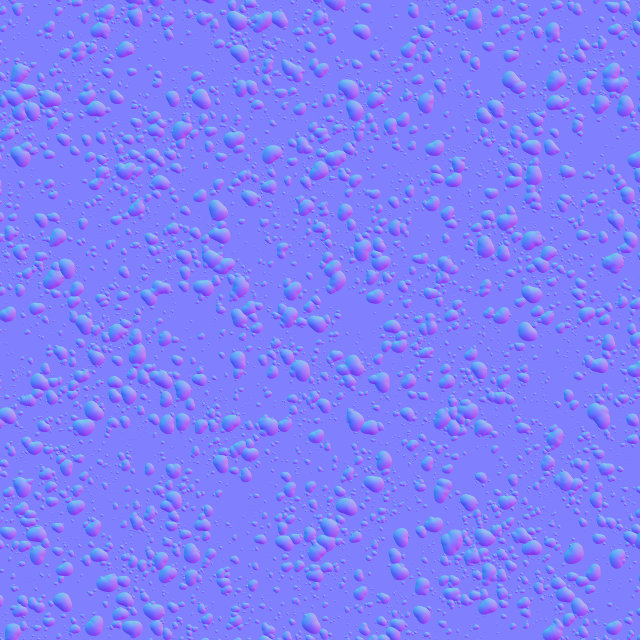
This texture map is drawn by a WebGL 2 fragment shader. Its source:

```glsl
#version 300 es
precision highp float;
precision highp int;
// Tangent-space normal map of water droplets scattered over a flat surface.
// Layers of jittered cells hold irregular domes; they melt into one height
// field, whose slope by central differences becomes the normal colour.

#define LAYERS 5           // droplet sizes, from large to specks
#define COARSE_CELLS 26.0  // cells across the canvas in the first layer
#define LAYER_RATIO 1.75   // cell count growth per layer
#define COVERAGE 0.60      // share of occupied cells in the first layer
#define THINNING 0.57      // occupancy falloff per layer
#define MIN_RADIUS 0.21    // droplet radius in cells
#define MAX_RADIUS 0.40
#define DOME_HEIGHT 0.31   // dome height relative to its radius
#define WOBBLE 0.15        // outline irregularity
#define CLUMPING 0.35      // strength of the density variation
#define SOFTNESS 0.0008    // slope sampling distance, in canvas units

uniform vec2 u_resolution;
out vec4 fragColor;

// Integer hash: four random values in 0..1 for a cell of a layer
vec4 hashCell(ivec2 cell, int seed) {
    uvec4 v = uvec4(uint(cell.x + 4096), uint(cell.y + 4096), uint(seed), 17u);
    v = v * 1664525u + 1013904223u;
    v += v.yzxy * v.wxyz;
    v ^= v >> 16u;
    v += v.yzxy * v.wxyz;
    v ^= v >> 16u;
    return vec4(v >> 8u) / 16777216.0;
}

// Slow layered sines that gather the droplets into loose groups
float density(vec2 p) {
    float waves = sin(p.x * 23.0 + 3.0 * sin(p.y * 11.0))
                + sin(p.y * 29.0 + 3.0 * sin(p.x * 13.0 + 1.0));
    return 1.0 + CLUMPING * waves;
}

// Dome over a wobbly outline, zero outside; offset and radius in cells
float dropletHeight(vec2 offset, float radius, vec2 phase) {
    float angle = atan(offset.y, offset.x + 1e-6);
    float outline = 1.0 + WOBBLE * sin(2.0 * angle + phase.x)
                  + 0.5 * WOBBLE * sin(3.0 * angle + phase.y);
    float d = length(offset) / (radius * outline);
    return DOME_HEIGHT * radius * max(0.0, 1.0 - d * d);
}

// Sum of cubed dome heights for one layer, in cells
float layerCubes(vec2 p, float cells, float occupancy, int layer) {
    vec2 grid = p * cells;
    ivec2 home = ivec2(floor(grid));
    float cubes = 0.0;
    for (int y = -1; y <= 1; y++) {
        for (int x = -1; x <= 1; x++) {
            ivec2 cell = home + ivec2(x, y);
            vec4 place = hashCell(cell, layer * 2);
            vec2 center = vec2(cell) + place.xy;
            vec2 offset = grid - center;
            if (dot(offset, offset) > 0.26) continue;
            if (place.z > occupancy * density(center / cells)) continue;
            vec4 shape = hashCell(cell, layer * 2 + 1);
            float radius = mix(MIN_RADIUS, MAX_RADIUS, place.w);
            float h = dropletHeight(offset, radius, 6.2832 * shape.xy);
            cubes += h * h * h;
        }
    }
    return cubes;
}

// Cubic norm of all domes: a soft union that leaves single domes intact
float surfaceHeight(vec2 p) {
    float cells = COARSE_CELLS;
    float occupancy = COVERAGE;
    float cubes = 0.0;
    for (int layer = 0; layer < LAYERS; layer++) {
        cubes += layerCubes(p, cells, occupancy, layer) / (cells * cells * cells);
        cells *= LAYER_RATIO;
        occupancy *= THINNING;
    }
    return cubes > 0.0 ? pow(cubes, 1.0 / 3.0) : 0.0;
}

void main() {
    vec2 p = gl_FragCoord.xy / min(u_resolution.x, u_resolution.y);
    vec2 e = vec2(SOFTNESS, 0.0);
    vec2 slope = vec2(surfaceHeight(p + e.xy) - surfaceHeight(p - e.xy),
                      surfaceHeight(p + e.yx) - surfaceHeight(p - e.yx)) / (2.0 * SOFTNESS);
    vec3 normal = normalize(vec3(-slope, 1.0));
    fragColor = vec4(0.5 + 0.5 * normal, 1.0);
}
```
